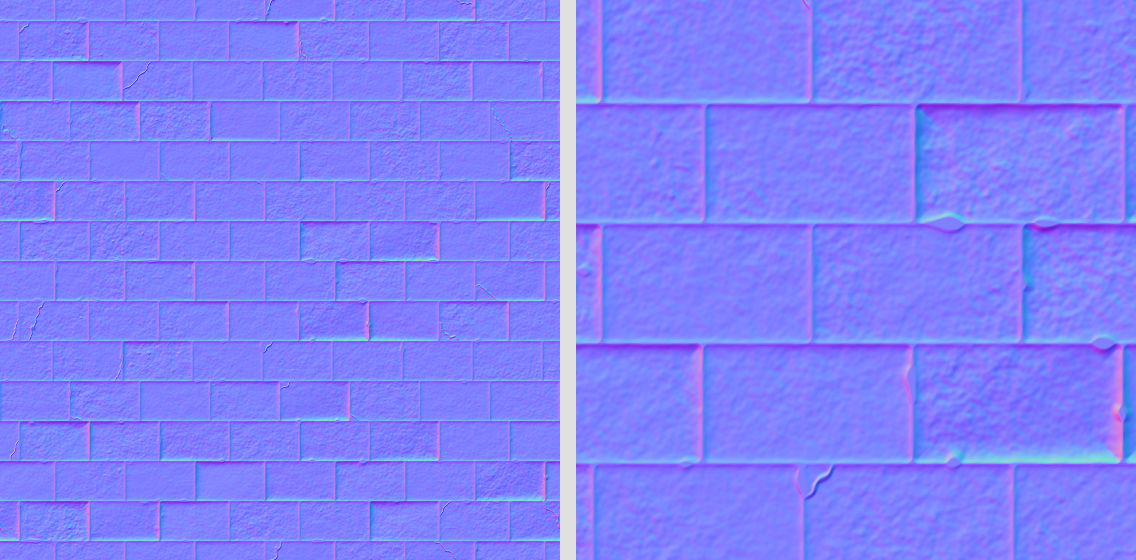
Left, the full canvas; right, a detail of the centre.
Give the GLSL for this texture map, as a WebGL 2 fragment shader.

```glsl
#version 300 es
precision highp float;

uniform vec2 u_resolution;
out vec4 fragColor;

vec3 hash3(vec2 p) {
  vec3 q = fract(p.xyx * vec3(0.1031, 0.1030, 0.0973) + 0.137);
  q += dot(q, q.yxz + 33.33);
  return fract((q.xxy + q.yzz) * q.zyx);
}

vec2 gradientAt(vec2 cell, float period) {
  float angle = 6.2832 * hash3(mod(cell, period)).x;
  return vec2(cos(angle), sin(angle));
}

// Gradient noise over the unit canvas, wrapping after a whole number of cells
float noise(vec2 p, float period) {
  p *= period;
  vec2 i = floor(p), f = p - i;
  vec2 u = f * f * f * (f * (f * 6.0 - 15.0) + 10.0);
  vec2 e = vec2(1.0, 0.0);
  float a = dot(gradientAt(i, period), f);
  float b = dot(gradientAt(i + e.xy, period), f - e.xy);
  float c = dot(gradientAt(i + e.yx, period), f - e.yx);
  float d = dot(gradientAt(i + e.xx, period), f - e.xx);
  return mix(mix(a, b, u.x), mix(c, d, u.x), u.y);
}

// Random corner of a block, as signs
vec2 cornerSign(vec2 r) {
  return step(0.5, r) * 2.0 - 1.0;
}

// Thin broken line that cuts off one corner of a block
float crack(vec2 p, vec2 local, vec2 halfSize, vec2 id) {
  vec3 r = hash3(id + 71.0);
  vec3 s = hash3(id + 137.0);
  vec2 q = halfSize - cornerSign(r.xy) * local;
  float reach = mix(0.012, 0.055, s.y * s.y);
  float d = dot(q, normalize(vec2(1.0, 0.4 + s.z))) - reach;
  d += 0.012 * noise(p, 36.0) + 0.005 * noise(p, 110.0);
  float groove = exp(-d * d / 1.4e-6);
  float brokenPiece = 0.4 * smoothstep(0.001, -0.001, d);
  return step(0.88, r.z) * (groove + brokenPiece);
}

// Surface height, with y pointing down
float height(vec2 p) {
  // Courses, each shifted along by its own part of a block
  float shifts[7] = float[7](0.79, 0.27, 0.75, 0.0, 0.28, 0.79, 0.28);
  vec2 grid = p * vec2(8.0, 14.0) + vec2(0.0, 0.47);
  grid.x -= shifts[int(mod(floor(grid.y) + 0.5, 7.0))];
  vec2 id = mod(floor(grid), vec2(8.0, 14.0));
  vec2 local = (fract(grid) - 0.5) / vec2(8.0, 14.0);
  vec2 halfSize = 0.5 / vec2(8.0, 14.0);
  vec3 r = hash3(id + 5.0);
  vec3 s = hash3(id + 29.0);

  // Distance inward from the rounded, chipped edge
  vec2 q = abs(local) - halfSize + 0.004;
  float inside = 0.004 - length(max(q, 0.0)) - min(max(q.x, q.y), 0.0);
  inside -= 0.0005 + 0.0009 * noise(p, 100.0);
  inside -= 0.004 * smoothstep(0.28, 0.6, noise(p, 44.0));
  inside = max(inside, 0.0);

  // Some blocks stand proud towards one corner
  vec2 lean = cornerSign(r.xy) * local / halfSize;
  float proud = smoothstep(-0.6, 1.2, 0.5 * (lean.x + lean.y));
  float rise = 0.0013 + 0.0075 * pow(r.z, 4.0) * proud;
  float face = 1.0 - exp(-inside / (0.0012 + 0.55 * rise));

  // Sandy grain with patches of small pits
  float roughness = mix(0.5, 1.2, s.x) * (0.8 + 0.7 * noise(p, 12.0));
  float grain = 0.0007 * noise(p, 160.0) + 0.00035 * noise(p, 288.0);
  grain += 0.0012 * noise(p, 56.0);
  grain -= 0.0011 * s.y * smoothstep(0.3, 0.6, noise(p, 96.0));

  float damage = 0.0016 * crack(p, local, halfSize, id);
  return face * (rise + roughness * grain - damage);
}

void main() {
  vec2 p = gl_FragCoord.xy / u_resolution;
  p.y = 1.0 - p.y;

  // Slope by central differences, packed as a normal
  vec2 e = vec2(0.001, 0.0);
  vec2 slope = vec2(height(p + e.xy) - height(p - e.xy),
                    height(p + e.yx) - height(p - e.yx)) / (2.0 * e.x);
  vec3 normal = normalize(vec3(-slope, 1.0));
  fragColor = vec4(normal * 0.5 + 0.5, 1.0);
}
```
